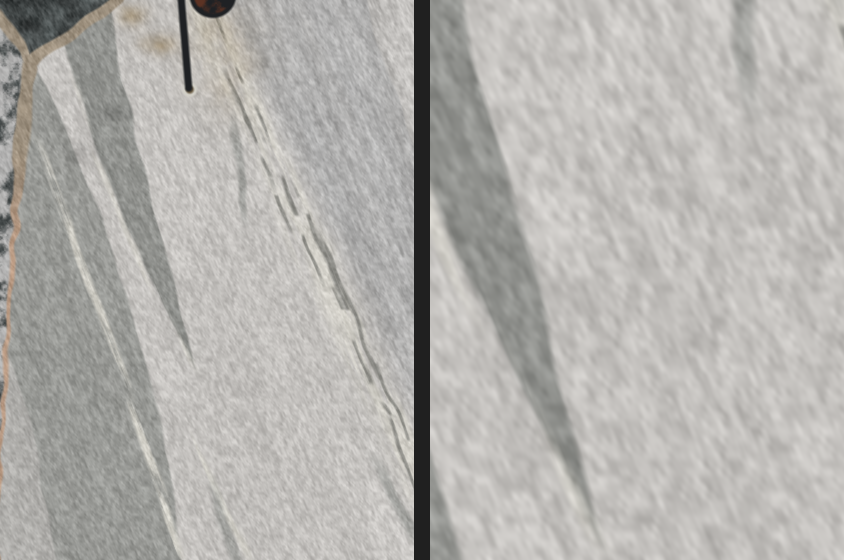
Left: the whole. Right: its middle third, enlarged.
Write a Shadertoy shader that draws this texture.

```glsl
// Weathered grey gneiss slab with slanted pale veins, mortar joints and an iron rod.

const vec3 PALE = vec3(0.765, 0.755, 0.742);
const vec3 GREY = vec3(0.58, 0.585, 0.57);
const vec3 BANDED = vec3(0.69, 0.688, 0.685);
const vec3 CREAM = vec3(0.825, 0.815, 0.78);
const vec3 CRACK = vec3(0.50, 0.50, 0.48);
const vec3 SLATE = vec3(0.27, 0.29, 0.29);
const vec3 MORTAR = vec3(0.62, 0.57, 0.50);
const vec3 PINK_MORTAR = vec3(0.72, 0.60, 0.51);
const vec3 IRON = vec3(0.12, 0.13, 0.14);
const vec3 RUST = vec3(0.36, 0.20, 0.14);
const vec3 STAIN = vec3(0.60, 0.52, 0.39);
const float SLANT = 0.4;  // sideways drift of the foliation per unit height
const float GRAIN_CONTRAST = 0.19;
const float STREAK_CONTRAST = 0.12;
const float SOFT = 0.003; // edge blur in canvas heights

float hash(vec2 p) {
    vec3 q = fract(p.xyx * 0.1031);
    q += dot(q, q.yzx + 33.33);
    return fract((q.x + q.y) * q.z);
}

float noise(vec2 p) {
    vec2 i = floor(p), f = fract(p);
    f = f * f * (3.0 - 2.0 * f);
    return mix(mix(hash(i), hash(i + vec2(1, 0)), f.x),
               mix(hash(i + vec2(0, 1)), hash(i + vec2(1, 1)), f.x), f.y);
}

float fbm(vec2 p) {
    float sum = 0.0, amp = 0.5;
    for (int i = 0; i < 4; i++) {
        sum += amp * noise(p);
        p = p * 2.03 + 17.3;
        amp *= 0.5;
    }
    return sum;
}

// Signed sideways distance to a bowed line from a down to b
float side(vec2 p, vec2 a, vec2 b, float bow) {
    float t = (p.y - a.y) / (b.y - a.y);
    return p.x - mix(a.x, b.x, t) - bow * t * (1.0 - t);
}

float segment(vec2 p, vec2 a, vec2 b) {
    vec2 d = b - a;
    return length(p - a - d * clamp(dot(p - a, d) / dot(d, d), 0.0, 1.0));
}

float blob(vec2 p, vec2 centre, vec2 radius) {
    vec2 d = (p - centre) / radius;
    return exp(-dot(d, d));
}

float inside(float d) { return smoothstep(SOFT, -SOFT, d); }

// Line from a down to b that fades at both ends
float streak(vec2 p, vec2 a, vec2 b, float bow, float width) {
    float ends = smoothstep(b.y - 0.02, b.y + 0.03, p.y) * smoothstep(a.y + 0.02, a.y - 0.06, p.y);
    return ends * smoothstep(width + SOFT, width * 0.3, abs(side(p, a, b, bow)));
}

vec3 slab(vec2 p, vec2 foliation) {
    float bands = fbm(foliation * vec2(28, 3));
    float fine = fbm(foliation * vec2(85, 9) + 40.0);
    vec2 q = p;
    q.x += 0.012 * (noise(p * vec2(20, 16)) - 0.5) + 0.007 * (fine - 0.5);

    // Broad zones: banded right, grey left, dark wedge
    vec2 wedgeTop = vec2(0.13, 0.876), wedgeTip = vec2(0.349, 0.342);
    vec2 veinTop = vec2(0.065, 0.753), veinEnd = vec2(0.326, 0);
    float edge = side(q, vec2(0.38, 1), vec2(0.74, 0.22), 0.0);
    float right = smoothstep(-0.01, 0.05, edge);
    vec3 col = mix(PALE, BANDED, right * (0.65 + 0.7 * bands));
    col = mix(col, PALE, 0.8 * inside(-side(q, vec2(0.65, 1), vec2(0.75, 0.7), 0.0)));
    col = mix(col, GREY, inside(side(q, vec2(0.078, 0.857), veinEnd, 0.156)) * (0.8 + 0.25 * bands));
    col = mix(col, GREY * 0.97, inside(-side(q, wedgeTop, wedgeTip, -0.083))
                              * inside(side(q, vec2(0.189, 1), wedgeTip, -0.016)));
    col = mix(col, PALE * 0.94, 0.7 * inside(side(q, vec2(0, 0.42), vec2(0.104, 0), 0.03)));

    // Pale veins
    float veins = 0.8 * smoothstep(-0.085, -0.03, edge) * smoothstep(0.02, -0.01, edge);
    veins = max(veins, 0.9 * streak(q, veinTop, veinEnd, 0.04, 0.009));
    veins = max(veins, 0.8 * streak(q, veinEnd + vec2(0, 0.25), vec2(0.45, 0), 0.0, 0.008));
    veins = max(veins, 0.6 * streak(q, wedgeTop, wedgeTip, -0.095, 0.007));
    col = mix(col, CREAM, veins * smoothstep(0.25, 0.6, fine));

    // Dark streaks and hairline cracks
    float dark = streak(q, vec2(0.412, 0.8), vec2(0.438, 0.602), 0.0, 0.008)
               + streak(q, vec2(0.375, 0.15), vec2(0.435, -0.03), 0.0, 0.013)
               + streak(q, vec2(0.67, 0.19), vec2(0.74, 0.03), 0.0, 0.012);
    col = mix(col, GREY, 0.75 * dark);
    for (float k = 0.0; k < 9.0; k++) {
        vec2 top = vec2(0.35 + 0.039 * k + 0.07 * (hash(vec2(k, 3)) - 0.5), 1.02 - 0.085 * k);
        float crack = streak(q, top, top + vec2(0.115, -0.27), 0.03 * (hash(vec2(k, 8)) - 0.5), 0.0028);
        col = mix(col, CRACK, 0.8 * crack * smoothstep(0.3, 0.55, noise(vec2(k * 9.0, p.y * 30.0))));
    }

    // Rust bleeding and dull spots
    float blotch = fbm(p * 25.0);
    float stain = blob(p, vec2(0.235, 0.975), vec2(0.025, 0.02)) + blob(p, vec2(0.28, 0.92), vec2(0.03, 0.018))
                + 0.5 * blob(p, vec2(0.4, 0.91), vec2(0.06, 0.09));
    col = mix(col, STAIN, min(stain * blotch * 1.2, 0.8));
    float spots = blob(p, vec2(0.143, 0.727), vec2(0.022)) + blob(p, vec2(0.198, 0.797), vec2(0.03, 0.013));
    col *= 1.0 - 0.25 * spots * blotch;
    return col + STREAK_CONTRAST * (0.5 + right) * (fine - 0.47) + 0.06 * (bands - 0.47);
}

void mainImage(out vec4 fragColor, in vec2 fragCoord) {
    vec2 p = fragCoord / iResolution.y;
    vec2 foliation = vec2(p.x + SLANT * p.y, p.y);
    vec3 col = slab(p, foliation);

    // Neighbouring stones and mortar joints
    vec2 j = vec2(0.052, 0.889);
    vec2 w = p + 0.01 * (vec2(noise(p * 32.0), noise(p * 32.0 + 50.0)) - 0.5);
    vec2 d = w - j;
    float mottle = fbm(p * 45.0);
    float joint = side(w, j, vec2(0, 0.17), -0.016);
    col = mix(col, mix(SLATE, BANDED, smoothstep(0.25, 0.55, mottle)), inside(joint));
    col = mix(col, SLATE * (0.5 + 1.1 * mottle), inside(max(0.71 * d.x, -1.63 * d.x) - d.y));
    float joints = min(segment(w, j, vec2(0, 0.974)), segment(w, j, vec2(0.208, 1))) - 0.01;
    joints = min(joints, max(abs(joint) - mix(0.004, 0.013, smoothstep(0.5, 0.8, p.y)), d.y));
    vec3 mortar = mix(PINK_MORTAR, MORTAR, smoothstep(0.55, 0.75, p.y));
    col = mix(col, mortar * (0.9 + 0.2 * mottle), inside(joints));

    // Fine mineral grain along the foliation
    float grain = mix(noise(foliation * vec2(190, 95)), noise(foliation * vec2(330, 210)), 0.4);
    col += GRAIN_CONTRAST * (grain - 0.5);

    // Rusty plate, washer and rod
    float plate = length(p - vec2(0.38, 1.01)) - 0.042;
    col = mix(col, mix(IRON, RUST, smoothstep(0.3, 0.6, mottle) * inside(plate + 0.008)), inside(plate));
    float washer = length(p - vec2(0.339, 0.84)) - 0.013;
    col = mix(col, mix(CREAM, STAIN * 0.7, inside(washer + 0.006)), inside(washer));
    col = mix(col, IRON, inside(segment(p, vec2(0.322, 1.02), vec2(0.337, 0.843)) - 0.0065));
    fragColor = vec4(clamp(col, 0.0, 1.0), 1.0);
}
```
